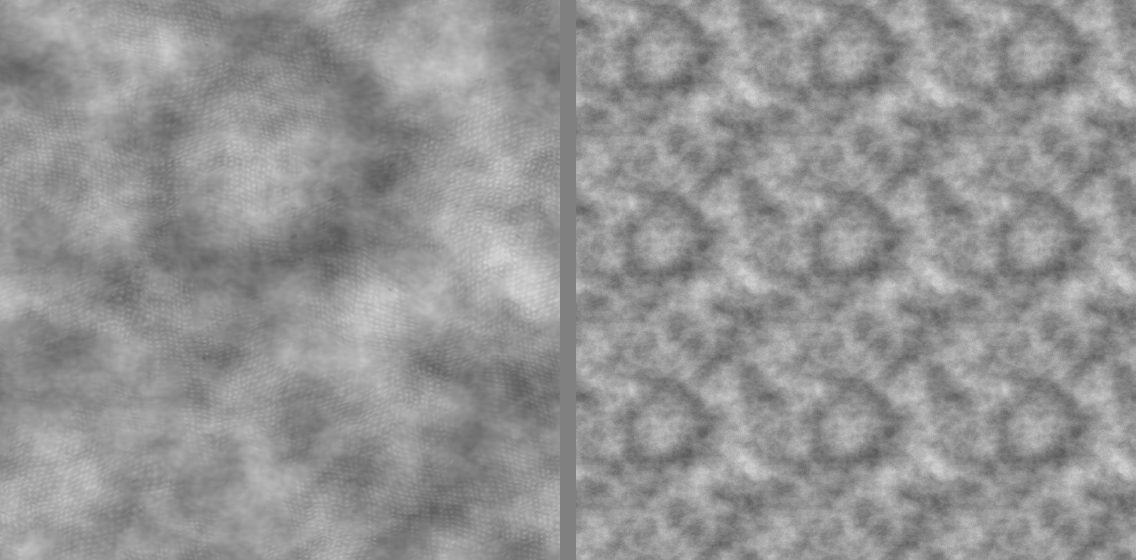
Left: one tile. Right: repeated 3 by 3.
Give the GLSL for this texture, as a WebGL 1 fragment shader.

```glsl
precision highp float;

uniform vec2 u_resolution;

const float TAU = 6.2831853;
const float MEAN_GREY = 0.58;
const float CLOUD_CONTRAST = 0.262;
const float WEAVE_CONTRAST = 0.029;
const float GRAIN_CONTRAST = 0.035;
const float FLECK_CONTRAST = 0.06;

vec2 hash2(vec2 cell, float seed) {
  vec3 q = fract((cell.xyx + seed * 7.31) * vec3(0.1031, 0.1030, 0.0973));
  q += dot(q, q.yzx + 33.33);
  return fract((q.xx + q.yz) * q.zy);
}

// Wraps a lattice cell so that the pattern repeats over the canvas
vec2 wrapCell(vec2 cell, vec2 period) {
  return floor(mod(cell + 0.5, period));
}

float cornerSlope(vec2 cell, vec2 offset, vec2 period, float seed) {
  float angle = TAU * hash2(wrapCell(cell, period), seed).x;
  return dot(vec2(cos(angle), sin(angle)), offset);
}

// Periodic gradient noise, roughly -0.7 to 0.7
float gradientNoise(vec2 uv, vec2 period, float seed) {
  vec2 p = uv * period;
  vec2 cell = floor(p);
  vec2 f = p - cell;
  vec2 w = f * f * f * (f * (f * 6.0 - 15.0) + 10.0);
  vec2 e = vec2(1.0, 0.0);
  float low = mix(cornerSlope(cell, f, period, seed),
                  cornerSlope(cell + e.xy, f - e.xy, period, seed), w.x);
  float high = mix(cornerSlope(cell + e.yx, f - e.yx, period, seed),
                   cornerSlope(cell + e.xx, f - e.xx, period, seed), w.x);
  return mix(low, high, w.y);
}

float clouds(vec2 uv, vec2 period, float gain, float seed) {
  float sum = 0.0;
  float amplitude = 1.0;
  for (int octave = 0; octave < 5; octave++) {
    sum += amplitude * gradientNoise(uv, period, seed + float(octave));
    period *= 2.0;
    amplitude *= gain;
  }
  return sum;
}

vec2 warp(vec2 uv, vec2 period, float amount, float seed) {
  return uv + amount * vec2(gradientNoise(uv, period, seed),
                            gradientNoise(uv, period, seed + 1.0));
}

// Lattice of dimples; whole-number wave vectors keep it seamless
float weave(vec2 uv, vec2 across, vec2 along) {
  float a = sin(TAU * dot(uv, across));
  float b = sin(TAU * dot(uv, along));
  return 0.45 * a + 0.55 * b + 0.4 * a * b;
}

// Broad patches broken up by smaller wear
float patchMask(vec2 uv, vec2 period, float seed) {
  float n = gradientNoise(uv, period, seed)
          + 0.6 * gradientNoise(uv, period * 3.0, seed + 1.0)
          + 0.5 * gradientNoise(uv, period * 8.0, seed + 2.0);
  return smoothstep(-0.15, 0.45, n);
}

// Sparse short slanted strokes, one per chosen cell
float flecks(vec2 uv, float count, float seed) {
  vec2 p = uv * count;
  vec2 cell = floor(p);
  vec2 id = wrapCell(cell, vec2(count));
  vec2 pick = hash2(id, seed);
  vec2 center = 0.3 + 0.4 * hash2(id, seed + 1.0);
  float angle = mix(-1.2, 1.2, pick.y);
  vec2 direction = vec2(cos(angle), sin(angle));
  vec2 d = p - cell - center;
  float reach = 0.02 + 0.07 * pick.y;
  d -= direction * clamp(dot(d, direction), -reach, reach);
  return step(0.92, pick.x) * (1.0 - smoothstep(0.0, 0.08, length(d)));
}

void main() {
  vec2 uv = gl_FragCoord.xy / u_resolution;

  // Soft blotches with ragged mottling
  vec2 cloudUv = warp(uv, vec2(16.0), 0.012, 11.0);
  float cloud = clouds(cloudUv, vec2(4.0, 5.0), 0.6, 71.0);

  // Worn cloth imprint in two leanings, showing in patches
  vec2 clothUv = warp(uv, vec2(6.0), 0.026, 31.0);
  clothUv = warp(clothUv, vec2(32.0), 0.006, 35.0);
  float cloth = weave(clothUv, vec2(94.0, 14.0), vec2(26.0, 112.0))
              * patchMask(uv, vec2(5.0), 41.0);
  cloth += weave(clothUv, vec2(90.0, -18.0), vec2(-38.0, 104.0))
         * patchMask(uv, vec2(4.0, 5.0), 51.0);

  // Uneven fine grain between the threads
  float grain = gradientNoise(clothUv, vec2(70.0, 110.0), 81.0);

  float grey = MEAN_GREY + CLOUD_CONTRAST * cloud;
  grey += WEAVE_CONTRAST * cloth + GRAIN_CONTRAST * grain;
  grey -= FLECK_CONTRAST * flecks(uv, 18.0, 61.0);
  gl_FragColor = vec4(vec3(clamp(grey, 0.36, 0.82)), 1.0);
}
```
